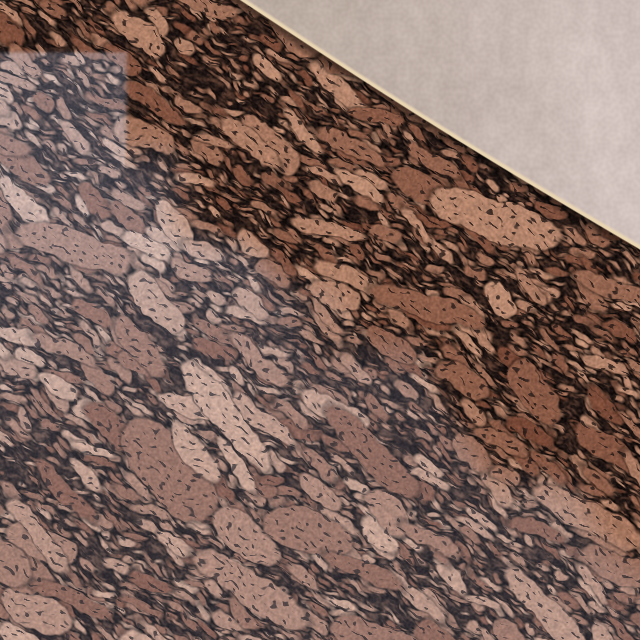
This texture is drawn by a WebGL 2 fragment shader. Its source:

```glsl
#version 300 es
precision highp float;
// Polished granite with elongated feldspar grains lying along a diagonal flow.
// Grains are scattered in stretched cells, fine to coarse, over streaky noise;
// a cool reflection veils the lower left, a plain wall closes the upper right.
uniform vec2 u_resolution;
out vec4 fragColor;

vec4 hash4(vec3 c) {
  vec4 h = fract(c.xyzx * vec4(.1031, .1030, .0973, .1099));
  h += dot(h, h.wzxy + 33.33);
  return fract((h.xxyz + h.yzzw) * h.zywx);
}

// Gradient noise, roughly -0.7 to 0.7
float corner(vec2 cell, vec2 offset) {
  float angle = 6.2832 * hash4(vec3(cell, 71.0)).x;
  return dot(vec2(cos(angle), sin(angle)), offset);
}

float noise(vec2 p) {
  vec2 i = floor(p), f = p - i;
  vec2 s = f * f * f * (f * (f * 6.0 - 15.0) + 10.0);
  vec2 e = vec2(1, 0);
  return mix(mix(corner(i, f), corner(i + e, f - e), s.x),
             mix(corner(i + e.yx, f - e.yx), corner(i + 1.0, f - 1.0), s.x), s.y);
}

// Paints one layer of scattered grains over the given colour
vec3 paintGrains(vec3 col, vec2 flow, float layer) {
  float freq = 48.0 * pow(.58, layer);
  vec2 stretch = vec2(1, 2.4);
  vec2 q = flow * freq * stretch;
  for (int k = 0; k < 9; k++) {
    vec2 cell = floor(q) + vec2(k % 3 - 1, k / 3 - 1);
    vec4 place = hash4(vec3(cell, layer * 7.0 + 3.0));
    vec4 look = hash4(vec3(cell, layer * 7.0 + 5.0));
    vec2 home = cell / (freq * stretch);

    // Clustered, with fewer coarse grains toward the upper right
    float density = mix(.64, .38, layer / 4.0) + .4 * noise(home * vec2(4, 7) + 3.0);
    density -= .06 * layer * smoothstep(.65, .9, home.y);
    if (place.z > density) continue;

    vec2 d = (q - cell - .5 - .6 * (place.xy - .5)) / stretch;
    float turn = .75 * (place.w - .5);
    d = mat2(cos(turn), -sin(turn), sin(turn), cos(turn)) * d;
    float halfLength = mix(.27, .58, look.x);
    float halfWidth = halfLength * mix(.2, .48, look.y * look.y);
    vec2 r = pow(abs(d) / vec2(halfLength, halfWidth), vec2(2.5));
    float dist = (pow(r.x + r.y, .4) - 1.0) * halfWidth / freq;

    vec3 tone = mix(vec3(.53, .35, .28), vec3(.84, .69, .60), look.z);
    tone *= 1.0 + .14 * noise(flow * vec2(90, 150)) + .14 * noise(flow * 190.0);
    col *= 1.0 - .35 * smoothstep(.004, 0.0, dist);
    col = mix(col, tone, smoothstep(.0015, -.0015, dist));
  }
  return col;
}

vec3 granite(vec2 p) {
  vec2 flow = vec2(dot(p, vec2(.829, -.559)), dot(p, vec2(.559, .829)));
  flow += .012 * vec2(noise(p * 16.0), noise(p * 16.0 + 9.0));
  flow += .004 * vec2(noise(p * 65.0), noise(p * 65.0 + 5.0));

  // Dark streaky ground
  float streak = noise(flow * vec2(42, 105)) + .7 * noise(flow * vec2(110, 210));
  vec3 col = mix(vec3(.11, .08, .08), vec3(.43, .32, .27), smoothstep(-.45, .75, streak));
  for (int i = 0; i < 5; i++) col = paintGrains(col, flow, float(i));

  // Fine mineral flecks
  float fleck = noise(flow * vec2(75, 170) + 20.0);
  col = mix(col, vec3(.13, .10, .10), .75 * smoothstep(.22, .42, fleck));
  return col + .07 * noise(p * 230.0);
}

// Cool veil: a soft diagonal sheet plus a squared pane at the upper left
float reflection(vec2 p) {
  float sheet = .77 - .84 * (p.x - .2) - p.y + .10 * noise(p * 7.0);
  float pane = min(.198 - p.x, min(.92 - p.y, p.y - .6));
  float veil = max(smoothstep(-.07, .07, sheet), smoothstep(-.006, .006, pane));
  veil *= smoothstep(.926, .914, p.y);
  return veil * mix(.6, 1.0, smoothstep(.1, .75, p.y - .25 * p.x));
}

vec3 wall(vec2 p) {
  vec3 col = mix(vec3(.72, .66, .62), vec3(.81, .75, .73), smoothstep(.4, 1.0, p.x));
  col += .05 * noise(p * vec2(9, 5)) + .035 * noise(p * vec2(45, 32));
  return col + .035 * noise(p * 150.0);
}

void main() {
  vec2 p = gl_FragCoord.xy / u_resolution;
  vec3 stone = granite(p);
  vec3 warm = stone * vec3(.87, .79, .74);
  vec3 cool = stone * .76 + vec3(.17, .185, .22);
  vec3 col = mix(warm, cool, reflection(p));

  // Wall edge with a shadow line below and a pale rim above
  float edge = dot(p - vec2(.375, 1), vec2(.529, .848));
  edge += .006 * sin(5.03 * (p.x - .375));
  col *= 1.0 - .5 * smoothstep(-.02, -.001, edge);
  vec3 plain = mix(vec3(.92, .84, .70), wall(p), smoothstep(.003, .009, edge));
  col = mix(col, plain, smoothstep(-.0015, .0015, edge));
  fragColor = vec4(clamp(col, 0.0, 1.0), 1);
}
```
